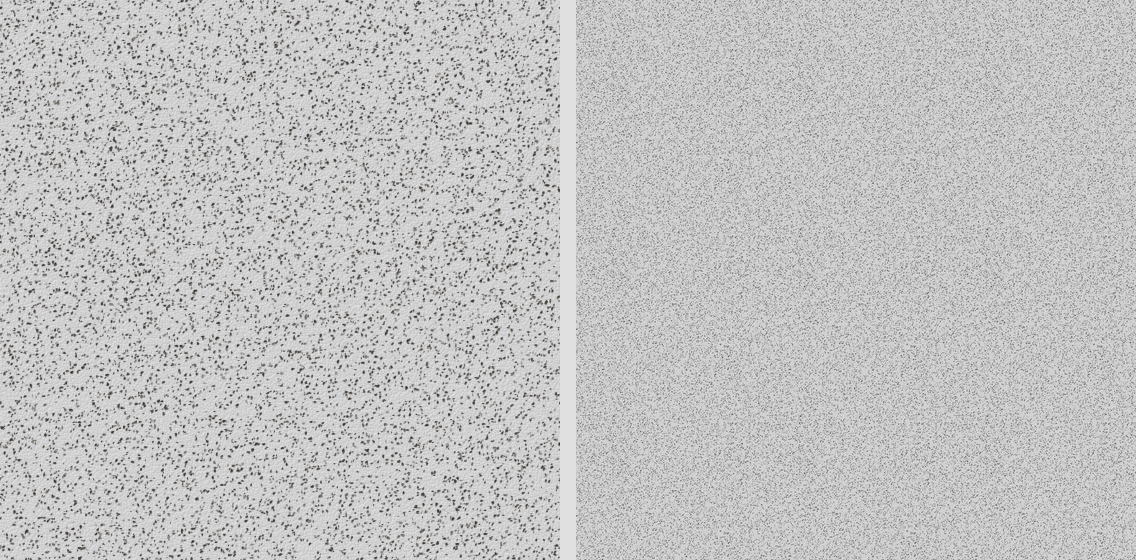
Left: one tile. Right: repeated 3 by 3.
This texture is drawn by a three.js fragment shader. Its source:

```glsl
// Pale grey mineral ceiling tile: fine plaster relief with scattered dark pits.
varying vec2 vUv;

const float TAU = 6.2831853;
const float EDGE_SOFTNESS = 0.0014;
const vec3 PLASTER = vec3(0.818, 0.819, 0.823);
const vec3 PIT_DARK = vec3(0.23, 0.205, 0.185);
const vec3 PIT_PALE = vec3(0.60, 0.585, 0.565);
const vec2 LIGHT_DIR = vec2(-0.6, 0.8);

vec3 hash32(vec2 p) {
  vec3 q = fract(p.xyx * vec3(0.1031, 0.1030, 0.0973));
  q += dot(q, q.yxz + 33.33);
  return fract((q.xxy + q.yzz) * q.zyx);
}

// Random triple for a grid cell, repeating after count cells.
vec3 cellHash(vec2 cell, float count, float seed) {
  return hash32(floor(mod(cell + 0.5, count)) + seed);
}

// Tiling cellular noise: distance to the nearest jittered point.
float cellular(vec2 uv, float count, float seed) {
  vec2 p = uv * count;
  vec2 home = floor(p);
  float nearest = 4.0;
  for (int y = -1; y <= 1; y++) {
    for (int x = -1; x <= 1; x++) {
      vec2 cell = home + vec2(float(x), float(y));
      vec2 away = cell + cellHash(cell, count, seed).xy - p;
      nearest = min(nearest, dot(away, away));
    }
  }
  return sqrt(nearest);
}

// Light minus shade across small bumps.
float relief(vec2 uv, float count, float seed) {
  vec2 shift = LIGHT_DIR * 0.15 / count;
  return cellular(uv + shift, count, seed) - cellular(uv - shift, count, seed);
}

// Broad uneven tone from whole-number sine waves.
float mottling(vec2 uv) {
  vec2 a = uv * TAU;
  return sin(3.0 * a.x + 2.0 * sin(2.0 * a.y)) * sin(4.0 * a.y + sin(3.0 * a.x));
}

// Pits gather in chains around small bare patches.
float pitDensity(vec2 uv) {
  return mix(0.4, 1.45, smoothstep(0.2, 0.6, cellular(uv, 44.0, 71.0)));
}

// Signed distance to an uneven, slanted oval.
float chipDistance(vec2 p, vec2 radii, float angle, float phase) {
  float c = cos(angle);
  float s = sin(angle);
  vec2 q = vec2(c * p.x + s * p.y, c * p.y - s * p.x) / radii;
  float around = atan(q.y, q.x + 0.00001);
  float outline = 1.0 + 0.1 * sin(3.0 * around + phase) + 0.1 * sin(2.0 * around - phase);
  return (length(q) - outline) * radii.y;
}

// Lays one grid of pits over the ground colour.
vec3 scatterPits(vec3 ground, vec2 uv, float count, float chance, vec2 sizes, float seed) {
  vec2 p = uv * count;
  vec2 home = floor(p);
  vec3 colour = ground;
  for (int y = -1; y <= 1; y++) {
    for (int x = -1; x <= 1; x++) {
      vec2 cell = home + vec2(float(x), float(y));
      vec3 place = cellHash(cell, count, seed);
      vec3 form = cellHash(cell, count, seed + 137.0);
      vec2 centre = cell + mix(vec2(0.04), vec2(0.96), place.xy);
      vec2 offset = p - centre;
      if (dot(offset, offset) > 0.4) continue;
      if (place.z > chance * pitDensity(centre / count)) continue;

      float size = mix(sizes.x, sizes.y, form.x);
      vec2 radii = size * vec2(1.0, mix(0.5, 0.85, form.y));
      float angle = 0.8 + 2.2 * (form.z - 0.5);
      float d = chipDistance(offset, radii, angle, form.y * TAU) / count;
      float cover = 1.0 - smoothstep(-EDGE_SOFTNESS, EDGE_SOFTNESS, d);

      // The wall nearest the light lies in shadow.
      float tone = fract(form.z * 7.0 + form.x * 5.0);
      float inner = -1.2 * dot(offset, LIGHT_DIR);
      vec3 pit = mix(PIT_DARK, PIT_PALE, clamp(tone * tone + inner, 0.0, 1.0));
      colour = mix(colour, pit, cover);
    }
  }
  return colour;
}

void main() {
  vec3 colour = PLASTER;
  colour += 0.15 * relief(vUv, 220.0, 11.0);
  colour += 0.03 * relief(vUv, 90.0, 29.0);
  colour += 0.002 * mottling(vUv);

  // Fine pits first, then the larger chips.
  colour = scatterPits(colour, vUv, 128.0, 0.35, vec2(0.14, 0.26), 211.0);
  colour = scatterPits(colour, vUv, 98.0, 0.68, vec2(0.13, 0.31), 47.0);

  gl_FragColor = vec4(colour, 1.0);
}
```
